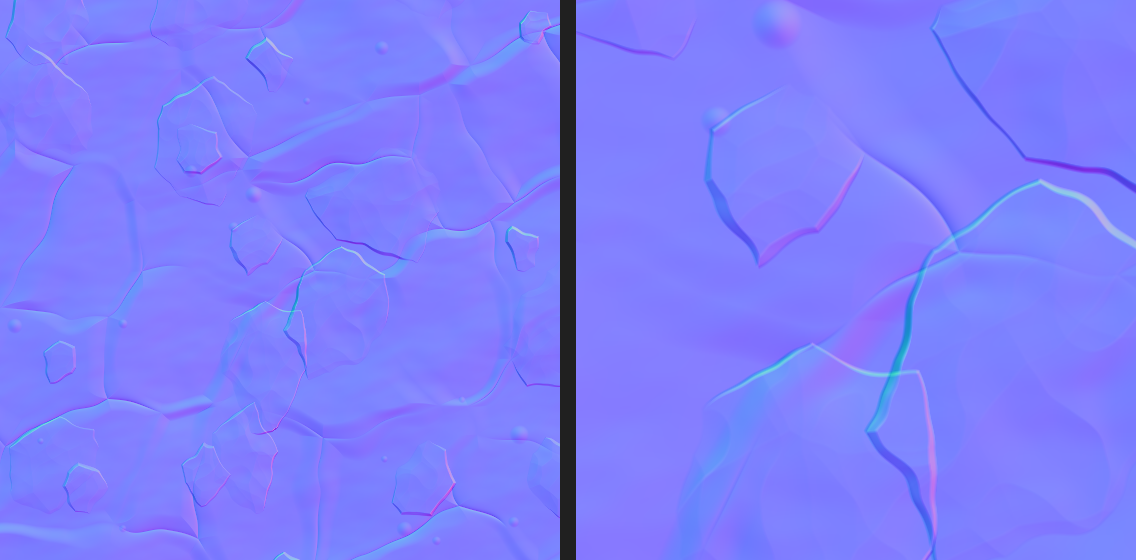
Left, the full canvas; right, a detail of the centre.
This texture map is drawn by a WebGL 2 fragment shader. Its source:

```glsl
#version 300 es
precision highp float;
// Tangent-space normal map of worn slabs with embedded faceted stones and pebbles.

#define UNDULATION 0.0092
#define CRACK_DEPTH 0.0015
#define CRACK_WIDTH 0.0040
#define SLAB_SCALE 4.4
#define SLAB_TILT 0.05
#define STONE_HEIGHT 0.0021
#define STONE_EDGE 0.55
#define STONE_TILT 0.07
#define FACET_SLOPE 0.08
#define PEBBLE_SLOPE 0.11
#define SAMPLE_STEP 0.0019

uniform vec2 u_resolution;
out vec4 fragColor;

vec2 hash2(vec2 p) {
    vec3 q = fract(p.xyx * vec3(0.1031, 0.1030, 0.0973));
    q += dot(q, q.yzx + 33.33);
    return fract((q.xx + q.yz) * q.zy);
}

float gradientNoise(vec2 p) {
    vec2 i = floor(p), f = p - i;
    vec2 u = f * f * f * (f * (f * 6.0 - 15.0) + 10.0);
    vec2 o = vec2(0.0, 1.0);
    i += 40.0;
    float a = dot(hash2(i) * 2.0 - 1.0, f);
    float b = dot(hash2(i + o.yx) * 2.0 - 1.0, f - o.yx);
    float c = dot(hash2(i + o) * 2.0 - 1.0, f - o);
    float d = dot(hash2(i + 1.0) * 2.0 - 1.0, f - 1.0);
    return mix(mix(a, b, u.x), mix(c, d, u.x), u.y);
}

// Smooth random offset, centred on zero
vec2 offsetNoise(vec2 p) {
    vec2 i = floor(p), f = p - i, o = vec2(0.0, 1.0);
    vec2 u = f * f * (3.0 - 2.0 * f);
    i += 40.0;
    return mix(mix(hash2(i), hash2(i + o.yx), u.x), mix(hash2(i + o), hash2(i + 1.0), u.x), u.y) - 0.5;
}

float fbm(vec2 p) {
    float sum = 0.0, gain = 1.0;
    for (int i = 0; i < 4; i++) {
        sum += gain * gradientNoise(p);
        p = mat2(2.1, 0.5, -0.5, 2.1) * p + 7.3;
        gain *= 0.36;
    }
    return sum;
}

// Tilted slabs separated by cracks that fade in and out
float slabs(vec2 p) {
    vec2 warp = 0.10 * offsetNoise(p * 6.0) + 0.025 * offsetNoise(p * 17.0);
    vec2 q = mat2(0.80, -0.42, 0.36, 1.08) * (p + warp) * SLAB_SCALE;
    vec2 cell = floor(q), f = q - cell, nearest, toNearest;
    vec2 seeds[9];
    float best = 9.0, edge = 9.0;
    for (int k = 0; k < 9; k++) {
        vec2 n = vec2(k % 3, k / 3) - 1.0;
        vec2 r = n + hash2(cell + n + 61.0) - f;
        seeds[k] = r;
        if (dot(r, r) < best) { best = dot(r, r); toNearest = r; nearest = n; }
    }
    for (int k = 0; k < 9; k++) {
        vec2 gap = seeds[k] - toNearest;
        if (dot(gap, gap) > 0.0) edge = min(edge, dot(0.5 * (seeds[k] + toNearest), normalize(gap)));
    }
    edge /= SLAB_SCALE;
    float open = smoothstep(-0.12, 0.3, gradientNoise(p * 6.0 + 31.0));
    float groove = exp(-edge / CRACK_WIDTH) + 0.4 * exp(-edge / (3.5 * CRACK_WIDTH));
    vec2 tilt = (hash2(cell + nearest + 13.0) - 0.5) * SLAB_TILT;
    float lean = dot(tilt, toNearest) / SLAB_SCALE * smoothstep(0.0, 0.03, edge);
    return lean - CRACK_DEPTH * open * groove;
}

// Cut polygon with a sloped, creased top; flush sides sink into the ground
float stone(vec2 q, float radius, vec2 id) {
    float outline = -1.0, facets = 0.0;
    for (int k = 0; k < 7; k++) {
        vec2 h = hash2(id * 3.0 + float(k) * 7.1);
        float angle = (float(k) + 0.7 * h.x) * 0.8976;
        float side = dot(q, vec2(cos(angle), 0.85 * sin(angle)));
        float reach = radius * (0.72 + 0.42 * h.y);
        outline = max(outline, side - reach);
        if (outline > 0.0) return 0.0;
        facets = min(facets, (0.5 * reach - side) * FACET_SLOPE * h.x);
    }
    float top = STONE_HEIGHT + dot(q, hash2(id + 5.0) - 0.5) * STONE_TILT;
    float creases = 0.0016 * (0.2 - abs(gradientNoise(q * 17.0 + id)));
    top = min(top, 1.4 * STONE_HEIGHT) + facets + creases;
    return max(0.0, min(-outline * STONE_EDGE, top));
}

float stoneLayer(vec2 p, float scale, float share, vec2 sizes, float seed) {
    vec2 cell = floor(p * scale);
    float sum = 0.0;
    for (int k = 0; k < 9; k++) {
        vec2 id = cell + vec2(k % 3, k / 3) - 1.0 + seed;
        vec2 h = hash2(id + 3.0);
        if (h.x > share) continue;
        vec2 q = p - (id - seed + 0.15 + 0.7 * hash2(id)) / scale;
        float radius = mix(sizes.x, sizes.y, h.y);
        if (length(q) < 1.5 * radius) sum += stone(q, radius, id);
    }
    return sum;
}

float pebbles(vec2 p) {
    vec2 cell = floor(p * 8.0), h = hash2(cell + 91.0);
    float radius = mix(0.006, 0.019, h.y * h.y);
    vec2 q = p - (cell + 0.2 + 0.6 * hash2(cell + 47.0)) / 8.0;
    float dome = max(0.0, 1.0 - dot(q, q) / (radius * radius));
    return step(h.x, 0.25) * PEBBLE_SLOPE * radius * dome * dome;
}

float height(vec2 p) {
    float ground = UNDULATION * fbm(mat2(2.2, -1.3, 0.8, 4.0) * p);
    vec2 chipped = p + 0.016 * offsetNoise(p * 22.0) + 0.004 * offsetNoise(p * 60.0);
    float stones = stoneLayer(chipped, 3.6, 0.85, vec2(0.055, 0.115), 20.0)
                 + stoneLayer(chipped, 5.0, 0.35, vec2(0.025, 0.045), 70.0);
    return ground + slabs(p) * (1.0 - 0.8 * smoothstep(0.0, 0.003, stones)) + stones + pebbles(p);
}

void main() {
    vec2 p = gl_FragCoord.xy / u_resolution.y - 0.5 * SAMPLE_STEP;
    vec2 e = vec2(SAMPLE_STEP, 0.0);
    vec2 slope = (vec2(height(p + e), height(p + e.yx)) - height(p)) / SAMPLE_STEP;
    fragColor = vec4(normalize(vec3(-slope, 1.0)) * 0.5 + 0.5, 1.0);
}
```
